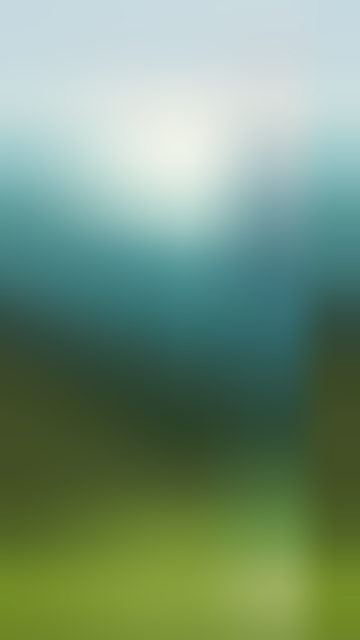
Give the GLSL for this background, as a Shadertoy shader.

```glsl
// A soft, defocused landscape: pale sky with a white glow, teal haze, dark slope, lit grass.
// Three smooth vertical colour ramps are blended across the width; the left blend
// is sheared so that the haze and the dark slope descend towards the middle.
#define STOPS 13
#define GLOW_X 0.50
#define MIST_X 0.77
#define RIGHT_EDGE_X 0.94
#define SLOPE_DROP 0.115
#define SLOPE_DEPTH 0.56
#define SLOPE_SPREAD 0.17

// Colours run from the top of the canvas to the bottom, in 0..255.
const vec3 EDGE[STOPS] = vec3[STOPS](
    vec3(197, 217, 224), vec3(199, 218, 223), vec3(198, 220, 220),
    vec3(150, 196, 197), vec3(92, 153, 153), vec3(65, 120, 119),
    vec3(50, 78, 66), vec3(58, 73, 40), vec3(66, 79, 38),
    vec3(68, 81, 36), vec3(82, 102, 36), vec3(114, 140, 38),
    vec3(110, 134, 38));

const vec3 GLOW[STOPS] = vec3[STOPS](
    vec3(201, 219, 225), vec3(205, 220, 223), vec3(229, 234, 228),
    vec3(235, 241, 231), vec3(180, 212, 205), vec3(88, 152, 154),
    vec3(54, 114, 114), vec3(46, 80, 68), vec3(45, 67, 41),
    vec3(70, 88, 42), vec3(110, 135, 50), vec3(136, 160, 60),
    vec3(124, 148, 56));

const vec3 MIST[STOPS] = vec3[STOPS](
    vec3(202, 219, 225), vec3(205, 217, 220), vec3(215, 222, 219),
    vec3(178, 200, 201), vec3(118, 160, 165), vec3(72, 126, 133),
    vec3(53, 110, 114), vec3(46, 88, 82), vec3(46, 77, 56),
    vec3(70, 102, 56), vec3(108, 145, 70), vec3(154, 174, 94),
    vec3(134, 155, 74));

// Catmull-Rom interpolation through evenly spaced colour stops.
vec3 ramp(vec3 stops[STOPS], float depth) {
    int last = STOPS - 1;
    float position = clamp(depth, 0.0, 1.0) * float(last);
    int i = min(int(position), last - 1);
    float t = position - float(i);
    vec3 before = stops[max(i - 1, 0)];
    vec3 from = stops[i];
    vec3 to = stops[i + 1];
    vec3 after = stops[min(i + 2, last)];
    vec3 cubic = 3.0 * (from - to) + after - before;
    vec3 quadratic = 2.0 * before - 5.0 * from + 4.0 * to - after;
    return (from + 0.5 * t * (to - before + t * (quadratic + t * cubic))) / 255.0;
}

void mainImage(out vec4 fragColor, in vec2 fragCoord) {
    vec2 uv = fragCoord / iResolution.xy;
    float depth = 1.0 - uv.y;

    // Left half: shear both ramps along the descending slope.
    float inward = clamp(uv.x / GLOW_X, 0.0, 1.0);
    float offset = (depth - SLOPE_DEPTH) / SLOPE_SPREAD;
    float drop = SLOPE_DROP * exp(-offset * offset);
    vec3 color = mix(ramp(EDGE, depth - drop * inward),
                     ramp(GLOW, depth + drop * (1.0 - inward)),
                     smoothstep(-0.15, 1.0, inward + 0.15 * (inward - 1.0)));

    // Right half: misty column, then a softer return to the edge colours.
    color = mix(color, ramp(MIST, depth), smoothstep(GLOW_X, MIST_X, uv.x));
    color = mix(color, ramp(EDGE, depth), smoothstep(MIST_X, RIGHT_EDGE_X, uv.x));

    fragColor = vec4(clamp(color, 0.0, 1.0), 1.0);
}
```
